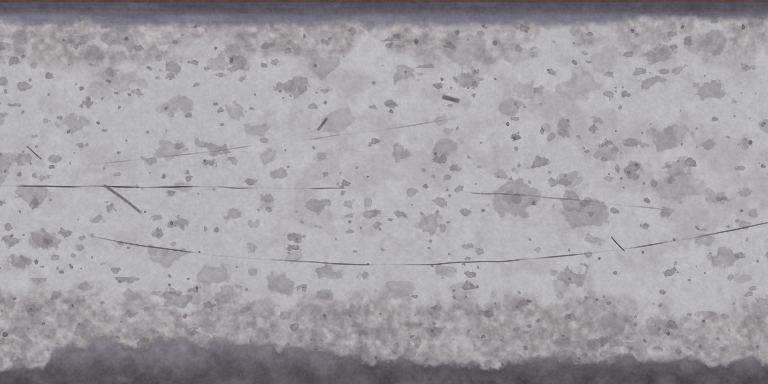
Write a Shadertoy shader that draws this texture.

```glsl
// A pale, weathered metal plate with grey corrosion spots and fine scratches,
// held between a blue-grey upper rail and a ragged purple-grey lower edge.
// Hashed cell spots, fractal noise stains and bowed line distances are layered.

#define PLATE_COLOR vec3(0.722, 0.718, 0.732)
#define STAIN_COLOR vec3(0.600, 0.582, 0.590)
#define SPOT_COLOR vec3(0.505, 0.487, 0.502)
#define DARK_COLOR vec3(0.29, 0.27, 0.31)
#define RAIL_COLOR vec3(0.41, 0.405, 0.445)
#define SOIL_COLOR vec3(0.395, 0.368, 0.405)
#define SPOT_STRENGTH 0.80
#define GRAIN 0.07

float hash(vec2 p) {
    return fract(sin(dot(p, vec2(127.1, 311.7))) * 43758.5453);
}

float noise(vec2 p) {
    vec2 i = floor(p), f = fract(p);
    f = f * f * (3.0 - 2.0 * f);
    return mix(mix(hash(i), hash(i + vec2(1, 0)), f.x),
               mix(hash(i + vec2(0, 1)), hash(i + vec2(1, 1)), f.x), f.y);
}

float fbm(vec2 p) {
    float sum = 0.0, amp = 0.5;
    for (int i = 0; i < 5; i++) {
        sum += amp * noise(p);
        p = mat2(1.6, 1.2, -1.2, 1.6) * p + 7.3;
        amp *= 0.5;
    }
    return sum;
}

// Coverage of jittered, ragged oval spots; radius is a fraction of a cell.
float spots(vec2 p, float cell, float radius, float density, float seed) {
    float ragged = fbm(p * 4.5 / cell + seed) - 0.48;
    float fleck = mix(0.5, 1.25, fbm(p * 75.0 + seed));
    float cover = 0.0;
    vec2 home = floor(p / cell);
    for (int y = -1; y <= 1; y++)
    for (int x = -1; x <= 1; x++) {
        vec2 id = home + vec2(x, y);
        vec2 jitter = vec2(hash(id + seed + 3.1), hash(id + seed + 8.7));
        float size = radius * mix(0.4, 1.0, hash(id + seed + 5.3));
        vec2 d = p / cell - id - jitter;
        float edge = length(d * vec2(0.8, 1.2)) - size + ragged * size * 2.3;
        float soft = 0.18 * size + 0.4 / (cell * iResolution.y);
        float disc = 1.0 - smoothstep(-soft, soft, edge);
        float core = mix(1.0, 0.78, smoothstep(0.0, size, -edge));
        float tone = mix(0.45, 1.0, hash(id + seed + 1.9));
        cover = max(cover, disc * core * tone * step(hash(id + seed), density));
    }
    return cover * fleck;
}

// Thin line from a to b, bowed sideways at its middle.
float scratch(vec2 p, vec2 a, vec2 b, float bow, float width) {
    vec2 dir = normalize(b - a), q = p - a;
    float t = dot(q, dir) / length(b - a);
    float off = dot(q, vec2(-dir.y, dir.x)) - bow * 4.0 * t * (1.0 - t);
    off += 0.004 * (noise(p * 16.0) - 0.5);
    float line = 1.0 - smoothstep(width * 0.3, width + 0.4 / iResolution.y, abs(off));
    return line * smoothstep(0.0, 0.08, t) * (1.0 - smoothstep(0.85, 1.0, t));
}

void mainImage(out vec4 fragColor, in vec2 fragCoord) {
    vec2 p = fragCoord / iResolution.y;
    float broad = fbm(p * vec2(4.0, 7.0) + 2.0);
    float rough = fbm(p * 19.0 + 11.0);
    float fine = fbm(p * 65.0);

    // Plate with cloudy wear
    vec3 col = PLATE_COLOR + 0.04 * (broad - 0.5);
    float cloud = smoothstep(0.46, 0.66, broad * 0.5 + rough * 0.5);
    col = mix(col, STAIN_COLOR, 0.36 * cloud);

    // Continuous corrosion along both edges
    float low = 1.0 - smoothstep(0.10, 0.32, p.y + 0.03 * smoothstep(0.7, 1.7, p.x));
    float high = smoothstep(0.78, 0.95, p.y) * (1.0 - 0.35 * smoothstep(0.6, 1.0, p.x));
    float border = max(low, high);
    float crust = smoothstep(0.50, 0.62, rough * 0.5 + broad * 0.2 + fine * 0.12 + 0.09 + 0.24 * border);
    crust *= smoothstep(0.05, 0.45, border);
    col = mix(col, STAIN_COLOR + 0.03 * high + 0.3 * (fine - 0.48), 0.75 * crust);

    // Spots from broad blotches down to specks
    vec2 w = p + 0.012 * vec2(rough - 0.5, noise(p * 24.0) - 0.5);
    float large = spots(w, 0.14, 0.31, 0.36 + 0.5 * low + 0.2 * high, 14.0);
    float medium = spots(w, 0.083, 0.33, 0.38 + 0.3 * border, 37.0);
    float small = spots(w, 0.047, 0.27, 0.30, 61.0);
    float speck = spots(w * vec2(1.2, 0.8), 0.036, 0.15, 0.22, 83.0);
    col = mix(col, SPOT_COLOR + 0.02, 0.85 * SPOT_STRENGTH * large);
    col = mix(col, SPOT_COLOR, SPOT_STRENGTH * medium);
    col = mix(col, SPOT_COLOR - 0.06, SPOT_STRENGTH * small);
    col = mix(col, DARK_COLOR, 0.75 * speck);

    // Long broken scratches, then short gouges
    float lines = 0.9 * scratch(p, vec2(-0.15, 0.517), vec2(0.95, 0.509), 0.0, 0.002);
    lines = max(lines, 0.3 * scratch(p, vec2(0.18, 0.565), vec2(1.22, 0.695), -0.006, 0.002));
    lines = max(lines, 0.7 * scratch(p, vec2(0.20, 0.39), vec2(2.2, 0.47), -0.115, 0.002));
    lines = max(lines, 0.4 * scratch(p, vec2(1.2, 0.50), vec2(1.78, 0.447), 0.006, 0.002));
    lines *= mix(0.12, 1.0, smoothstep(0.25, 0.7, noise(p * vec2(13.0, 5.0))));
    float gouge = scratch(p, vec2(0.265, 0.52), vec2(0.375, 0.44), 0.003, 0.0045);
    gouge = max(gouge, scratch(p, vec2(1.59, 0.385), vec2(1.63, 0.343), 0.0, 0.002));
    gouge = max(gouge, scratch(p, vec2(0.07, 0.622), vec2(0.11, 0.582), 0.0, 0.002));
    gouge = max(gouge, scratch(p, vec2(0.826, 0.66), vec2(0.853, 0.695), 0.0, 0.005));
    gouge = max(gouge, scratch(p, vec2(1.15, 0.75), vec2(1.20, 0.737), 0.0, 0.008));
    col = mix(col, DARK_COLOR, max(lines, gouge * mix(0.3, 1.1, fine)));

    // Ragged soil at the foot, with a faint curled mark
    float rise = 0.04 + 0.07 * smoothstep(0.08, 0.2, p.x) - 0.042 * smoothstep(0.72, 1.05, p.x);
    rise += 0.09 * (rough - 0.48) + 0.03 * (broad - 0.5) + 0.03 * (fine - 0.48);
    float soil = 1.0 - smoothstep(-0.012, 0.012, p.y - rise);
    vec3 soilCol = SOIL_COLOR * mix(0.82, 1.17, smoothstep(0.01, 0.10, p.y));
    float curl = abs(length(p - vec2(0.335, 0.045)) - 0.035 - 0.03 * (rough - 0.5));
    soilCol += 0.04 * (1.0 - smoothstep(0.002, 0.012, curl)) + 0.2 * (rough - 0.48);
    col = mix(col, soilCol, 0.95 * soil);

    // Upper rail with a dark lip and a thin brown top line
    float lip = 0.938 + 0.018 * smoothstep(1.35, 1.95, p.x) + 0.04 * (rough - 0.48);
    vec3 railCol = RAIL_COLOR * mix(1.2, 0.83, smoothstep(0.94, 0.985, p.y));
    railCol += 0.12 * (fbm(p * vec2(6.0, 70.0)) - 0.48);
    col = mix(col, railCol, smoothstep(lip - 0.012, lip + 0.012, p.y));
    col = mix(col, vec3(0.34, 0.27, 0.24), smoothstep(0.991, 0.997, p.y));

    col += GRAIN * (fine - 0.48) + 0.035 * (noise(p * 190.0) - 0.5);
    fragColor = vec4(clamp(col, 0.0, 1.0), 1.0);
}
```
